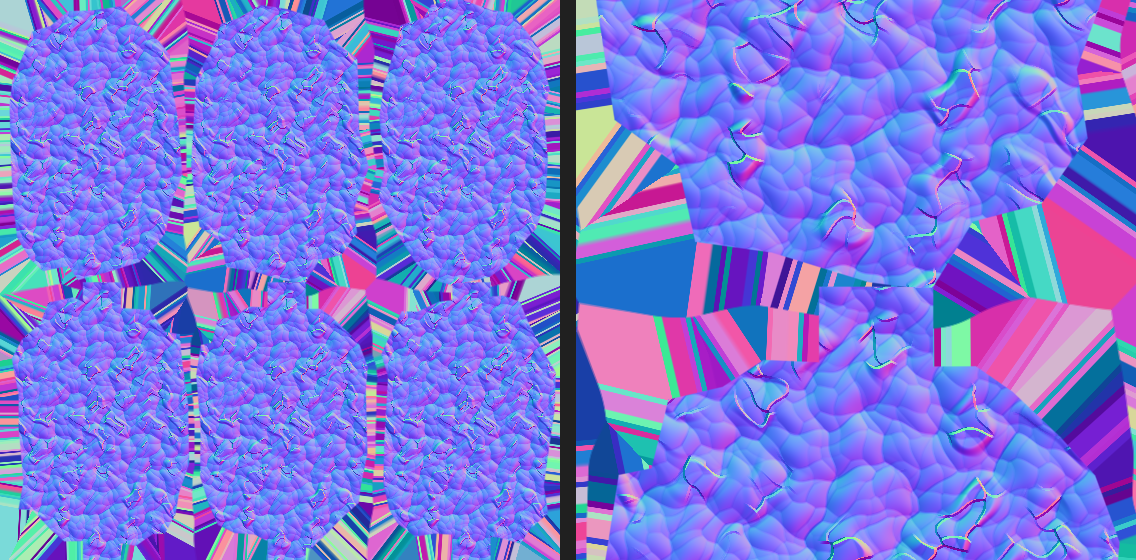
Left: the whole. Right: its middle third, enlarged.
This texture map is drawn by a Shadertoy shader. Its source:

```glsl
// A tangent-space normal map atlas: three by two lumpy clay islands, each a jagged rounded polygon.
// Clay normals come from the slope of layered cellular domes and flakes; the gaps between islands
// are filled by stretching random edge normals outward from the nearest point of each outline.

const float TAU = 6.2832;
const int CORNERS = 26;

float hash(vec2 p) {
    return fract(sin(dot(p, vec2(127.1, 311.7))) * 43758.5);
}

vec2 hash2(vec2 p) {
    return vec2(hash(p), hash(p + 41.3));
}

// Cellular domes: x is the height, yz the integer id of the winning cell
vec3 domes(vec2 p) {
    vec2 base = floor(p);
    vec3 best = vec3(-9.0, 0.0, 0.0);
    for (int y = -1; y <= 1; y++)
    for (int x = -1; x <= 1; x++) {
        vec2 id = base + vec2(x, y);
        vec2 toCell = p - id - hash2(id);
        float height = 0.45 * hash(id + 7.7) - dot(toCell, toCell);
        if (height > best.x) best = vec3(height, id);
    }
    return best;
}

// Clay relief: large lumps, small lumps and sparse tilted flakes with sharp rims
float clayHeight(vec2 p) {
    p += 0.004 * sin(p.yx * 71.0 + vec2(1.0, 4.0)) + 0.0012 * sin(p.yx * 260.0);
    float lumps = domes(p * 37.0).x / 37.0;
    float pebbles = domes(p * 74.0 + 13.0).x / 74.0;
    vec2 q = p * vec2(46.0, 56.0) + 0.2 * sin(p.yx * 190.0) + 29.0;
    vec3 flake = domes(q);
    vec2 tilt = hash2(flake.yz + 3.1) - 0.5;
    float plane = dot(tilt, q - flake.yz) + 0.7 * hash(flake.yz + 9.0);
    float patches = sin(p.x * 57.0 + 2.0 * sin(p.y * 41.0)) * sin(p.y * 63.0 + 2.0 * sin(p.x * 47.0));
    float chipped = smoothstep(0.05, 0.5, patches);
    return 0.31 * lumps + 0.17 * pebbles + 0.0055 * chipped * plane;
}

vec3 encodeNormal(vec3 n) {
    return 0.5 + 0.5 * normalize(n);
}

vec3 clayColor(vec2 p) {
    float eps = 0.0015;
    float h = clayHeight(p);
    vec2 slope = vec2(clayHeight(p + vec2(eps, 0.0)), clayHeight(p + vec2(0.0, eps))) - h;
    return encodeNormal(vec3(-slope / eps - vec2(0.05, 0.06), 1.0));
}

// Corner of a jagged superellipse
vec2 corner(int k, float seed, vec2 extent, float power) {
    vec2 rnd = hash2(vec2(float(k), seed));
    float angle = (float(k) + 0.7 * rnd.x) * TAU / float(CORNERS);
    vec2 dir = vec2(cos(angle), sin(angle));
    return extent * sign(dir) * pow(abs(dir), vec2(power)) * (0.9 + 0.14 * rnd.y);
}

// Signed distance to the outline, and the perimeter position of its nearest point
vec2 outline(vec2 p, float seed, vec2 extent, float power) {
    float nearest = 9.0, along = 0.0, travelled = 0.0, side = 1.0;
    vec2 b = corner(0, seed, extent, power);
    for (int k = 1; k <= CORNERS; k++) {
        vec2 a = b;
        b = corner(k % CORNERS, seed, extent, power);
        vec2 edge = b - a, w = p - a;
        float t = clamp(dot(w, edge) / dot(edge, edge), 0.0, 1.0);
        float d = length(w - edge * t);
        if (d < nearest) { nearest = d; along = travelled + t * length(edge); }
        travelled += length(edge);
        bvec3 c = bvec3(p.y >= a.y, p.y < b.y, edge.x * w.y > edge.y * w.x);
        if (all(c) || all(not(c))) side = -side;
    }
    return vec2(side * nearest, along);
}

// One streak: its direction follows a group of neighbours, with some flipped over
vec3 streakNormal(float id, float seed) {
    float group = hash(vec2(floor(id / 11.0), seed + 5.0));
    vec2 rnd = hash2(vec2(id, seed + 17.0));
    float angle = TAU * group + 1.7 * (rnd.x - 0.5) + 0.5 * TAU * step(0.74, rnd.y);
    return encodeNormal(vec3(cos(angle), sin(angle), 0.12 + 0.9 * hash(vec2(id, seed))));
}

vec3 streakColor(float along, float seed, float px) {
    float u = along * 185.0;
    u += 0.55 * sin(u * 1.6 + seed);
    float blend = smoothstep(1.0 - min(px * 200.0, 0.8), 1.0, fract(u));
    return mix(streakNormal(floor(u), seed), streakNormal(floor(u) + 1.0, seed), blend);
}

void mainImage(out vec4 fragColor, in vec2 fragCoord) {
    vec2 uv = fragCoord / iResolution.xy;
    float px = 1.0 / min(iResolution.x, iResolution.y);
    // Distance, perimeter position and seed of the two nearest islands
    vec3 first = vec3(9.0, 0.0, 0.0), second = first;
    vec2 local = uv;
    float shape = 9.0;
    for (int i = 0; i < 6; i++) {
        float column = float(i % 3), row = float(i / 3);
        float seed = float(i) * 3.7 + 1.0;
        vec2 p = uv - vec2(0.177 + 0.33 * column - 0.009 * row, 0.247 + 0.499 * row);
        vec2 extent = vec2(0.158, mix(0.224, 0.25, row));
        vec2 gap = abs(p) - extent * 1.05;
        if (max(gap.x, gap.y) > second.x) continue;
        vec2 hit = outline(p, seed, extent, mix(0.66, 0.8, row));
        // Narrow tabs above and below the lower islands
        vec2 tab = abs(p - vec2(0.005, 0.0)) - vec2(0.034, 0.249);
        float d = row < 0.5 ? min(hit.x, max(tab.x, tab.y)) : hit.x;
        if (d < shape) { shape = d; local = p; }
        vec3 found = vec3(hit, seed);
        if (hit.x < first.x) { second = first; first = found; }
        else if (hit.x < second.x) second = found;
    }
    // Streaks meet halfway between islands
    float seam = 0.5 - 0.5 * smoothstep(0.0, 2.0 * px, second.x - first.x);
    vec3 color = mix(streakColor(first.y, first.z, px), streakColor(second.y, second.z, px), seam);
    float cover = 1.0 - smoothstep(-px, px, shape);
    if (cover > 0.0) color = mix(color, clayColor(local), cover);
    fragColor = vec4(color, 1.0);
}
```
